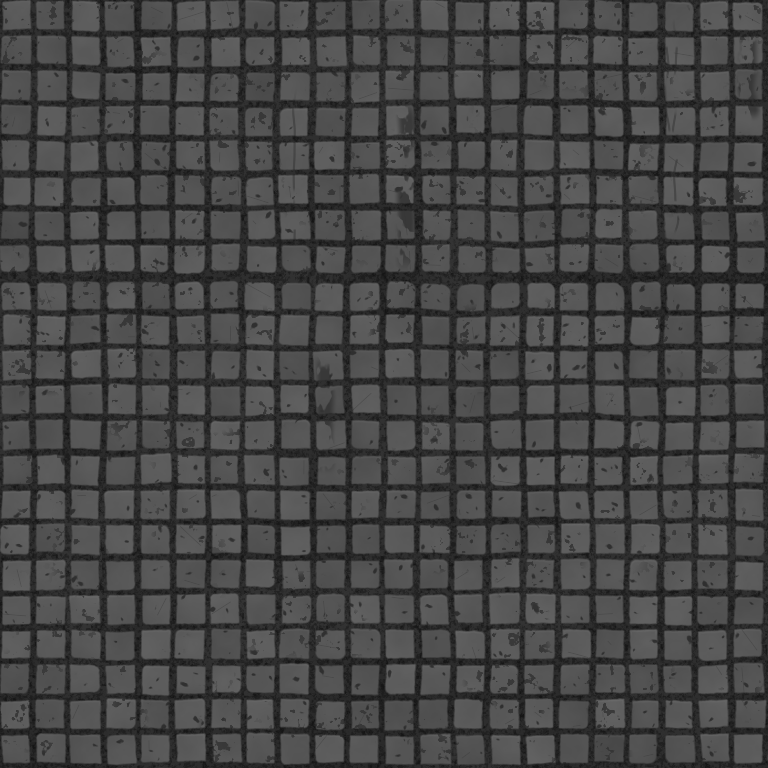
A WebGL 2 fragment shader for this texture:

```glsl
#version 300 es
precision highp float;
// Worn grey mosaic: 22 by 22 small hand-set square tiles in dark, gritty grout.
uniform vec2 u_resolution;
out vec4 outColor;

const float TILES = 22.0;
const float WIDE_JOINT = 14.0;   // grout line where two tile sheets meet
const float GROUT_DARK = 0.125;
const float GROUT_LIGHT = 0.182;
const float TILE_GREY = 0.342;
const float PIT_GREY = 0.16;
const float STAIN_GREY = 0.20;

float hash(vec2 p, float seed) {
  vec3 q = fract(vec3(p.xyx + seed * 7.31) * vec3(0.1031, 0.1030, 0.0973));
  q += dot(q, q.yzx + 33.33);
  return fract((q.x + q.y) * q.z);
}

vec2 hash2(vec2 p, float seed) {
  return vec2(hash(p, seed), hash(p, seed + 19.7));
}

float noise(vec2 p) {
  vec2 i = floor(p), f = fract(p);
  f = f * f * (3.0 - 2.0 * f);
  return mix(mix(hash(i, 0.0), hash(i + vec2(1, 0), 0.0), f.x),
             mix(hash(i + vec2(0, 1), 0.0), hash(i + vec2(1, 1), 0.0), f.x), f.y);
}

float fbm(vec2 p) {
  return 0.55 * noise(p) + 0.3 * noise(p * 2.1 + 5.0) + 0.15 * noise(p * 4.3 + 11.0);
}

mat2 rotation(float a) {
  return mat2(cos(a), sin(a), -sin(a), cos(a));
}

float roundedBox(vec2 p, vec2 halfSize, float radius) {
  vec2 d = abs(p) - halfSize + radius;
  return length(max(d, 0.0)) + min(max(d.x, d.y), 0.0) - radius;
}

float segment(vec2 p, vec2 a, vec2 b) {
  vec2 ab = b - a;
  return length(p - a - ab * clamp(dot(p - a, ab) / dot(ab, ab), 0.0, 1.0));
}

// Signed distance to the irregular tile; q is centred on its cell.
float tileDistance(vec2 q, vec2 id, vec2 p) {
  float joint = step(abs(id.y + 0.5 - WIDE_JOINT), 0.6);
  float side = sign(id.y + 0.5 - WIDE_JOINT);
  q -= (hash2(id, 1.0) - 0.5) * 0.05 + vec2(0.0, side * joint * 0.03);
  q = rotation((hash(id, 2.0) - 0.5) * 0.07) * q;
  vec2 halfSize = 0.408 + (hash2(id, 3.0) - 0.5) * 0.035 - vec2(0.0, joint * 0.03);
  vec2 corner = sign(q);
  float radius = 0.035 + 0.16 * pow(hash(id * 3.0 + corner, 4.0), 5.0);
  radius += joint * step(0.0, -side * q.y) * 0.09;
  return roundedBox(q, halfSize, radius) + (fbm(p * 5.0) - 0.5) * 0.045;
}

float groutShade(vec2 p, float d) {
  float grain = fbm(p * 15.0);
  float shade = mix(GROUT_DARK, GROUT_LIGHT, smoothstep(0.25, 0.65, grain));
  shade -= 0.035 * smoothstep(0.66, 0.8, noise(p * 9.0 + 40.0));
  shade *= 0.88 + 0.24 * noise(p * 0.45 + 8.0);
  return shade * (1.0 - 0.13 * smoothstep(0.05, 0.0, d));
}

float tileShade(vec2 q, vec2 id, vec2 p, float d) {
  float shade = TILE_GREY + (hash(id, 5.0) - 0.5) * 0.055;
  shade -= 0.06 * step(0.985, hash(id, 6.0));
  shade += dot(q, hash2(id, 7.0) - 0.5) * 0.05 + (fbm(p * 2.0) - 0.5) * 0.03;
  float rim = smoothstep(-0.09, -0.03, d) * smoothstep(0.2, 0.4, q.y);
  return shade + 0.035 * rim * hash(id, 8.0);
}

// Small pits, each kept inside its own cell.
float pits(vec2 q, vec2 id, vec2 p, float soft) {
  float mask = 0.0;
  for (float k = 0.0; k < 4.0; k++) {
    vec2 offset = q - (hash2(id, 20.0 + k) - 0.5) * 0.75;
    offset = rotation(hash(id, 30.0 + k) * 3.0) * offset * vec2(1.0, 0.55);
    float radius = mix(0.018, 0.065, pow(hash(id, 40.0 + k), 3.0));
    float d = length(offset) - radius + (noise(p * 14.0) - 0.5) * 0.04;
    mask = max(mask, smoothstep(soft, -soft, d) * step(0.72, hash(id, 50.0 + k)));
  }
  return mask;
}

float scratch(vec2 q, vec2 id, float soft) {
  vec2 a = (hash2(id, 60.0) - 0.5) * 0.8, b = (hash2(id, 61.0) - 0.5) * 0.8;
  float d = segment(q, a, b + 0.01) - 0.006;
  return smoothstep(soft, -soft, d) * step(0.8, hash(id, 62.0));
}

// Vertical run of wear: centre x, centre y, half height; width in canvas units.
float wearColumn(vec2 uv, vec3 run, float width) {
  float x = uv.x - run.x - (noise(vec2(uv.y * 35.0, run.x * 90.0)) - 0.5) * 0.008;
  return smoothstep(width, width * 0.3, abs(x)) * smoothstep(run.z, run.z * 0.7, abs(uv.y - run.y));
}

void main() {
  vec2 uv = gl_FragCoord.xy / u_resolution;
  float soft = 0.025 + 0.5 * TILES / min(u_resolution.x, u_resolution.y);

  // Slightly wavy grid, then one irregular tile per cell
  vec2 p = uv * TILES + vec2(0.043, -0.043);
  vec2 wave = vec2(noise(p * 0.6), noise(p * 0.6 + 31.0)) - 0.5;
  vec2 grid = p + wave * 0.09;
  vec2 id = floor(grid), q = fract(grid) - 0.5;
  float d = tileDistance(q, id, p);
  float face = tileShade(q, id, p, d);

  // Wear on the tile faces
  face = mix(face, PIT_GREY, 0.85 * pits(q, id, p, soft * 0.6));
  face = mix(face, STAIN_GREY, 0.5 * scratch(q, id, soft * 0.6));
  float flaking = smoothstep(0.69, 0.75, fbm(p * 4.5 + 70.0)) * smoothstep(0.4, 0.7, noise(p * 0.8));
  vec3 stains[3] = vec3[3](vec3(0.422, 0.46, 0.08), vec3(0.53, 0.76, 0.12), vec3(0.975, 0.9, 0.06));
  vec3 lines[3] = vec3[3](vec3(0.88, 0.79, 0.2), vec3(0.383, 0.74, 0.15), vec3(0.868, 0.9, 0.09));
  for (int k = 0; k < 3; k++) {
    float blotch = smoothstep(0.48, 0.56, fbm(p * vec2(3.0, 1.8) + 3.0));
    flaking = max(flaking, wearColumn(uv, stains[k], 0.016) * blotch);
    float broken = smoothstep(0.4, 0.6, noise(p * vec2(0.5, 2.5) + 9.0));
    flaking = max(flaking, 0.6 * wearColumn(uv, lines[k], 0.0022) * broken);
  }
  face = mix(face, STAIN_GREY, 0.85 * flaking);

  float shade = mix(groutShade(p, d), face, smoothstep(soft, -soft, d));
  outColor = vec4(vec3(shade), 1.0);
}
```
